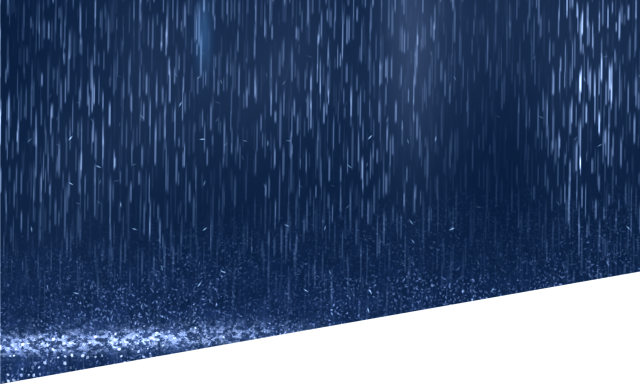
Give the GLSL for this texture, as a Shadertoy shader.

```glsl
#define EDGE_RISE 0.293
#define RAIN_LAYERS 5
#define RAIN_GAIN 0.56
#define STREAK_HALF_WIDTH 0.0016
#define SPRAY_LAYERS 5
#define SPRAY_GAIN 0.75
#define NIGHT vec3(0.030, 0.110, 0.235)
#define HAZE vec3(0.165, 0.245, 0.385)
#define RAIN_TINT vec3(0.48, 0.52, 0.60)
#define SPRAY_TINT vec3(0.62, 0.67, 0.82)

float hash(vec2 p) {
    return fract(sin(dot(p, vec2(127.1, 311.7))) * 43758.5453);
}

float valueNoise(vec2 p) {
    vec2 i = floor(p), f = fract(p);
    f = f * f * (3.0 - 2.0 * f);
    return mix(mix(hash(i), hash(i + vec2(1, 0)), f.x),
               mix(hash(i + vec2(0, 1)), hash(i + vec2(1, 1)), f.x), f.y);
}

float fbm(vec2 p) {
    float sum = 0.0, amp = 0.5;
    for (int i = 0; i < 4; i++) {
        sum += amp * valueNoise(p);
        p = p * 2.03 + 17.3;
        amp *= 0.5;
    }
    return sum;
}

// Soft elliptical glow
float glow(vec2 p, vec2 center, vec2 radius) {
    vec2 d = (p - center) / radius;
    return exp(-dot(d, d));
}

// One falling streak per cell, each column shifted at random
float rainLayer(vec2 p, float columnWidth, float rowHeight, float seed, float pixel) {
    p.x -= 0.012 * p.y;
    float column = floor(p.x / columnWidth);
    float y = p.y / rowHeight + 9.0 * hash(vec2(column, seed));
    vec2 id = vec2(column, floor(y)) + seed * 13.7;
    float along = fract(y);
    float center = (column + 0.2 + 0.6 * hash(id)) * columnWidth;
    float size = mix(0.35, 0.95, hash(id + 5.3));
    float body = smoothstep(0.0, 0.12, along) * (1.0 - smoothstep(size * 0.65, size, along));
    float halfWidth = STREAK_HALF_WIDTH * mix(0.6, 1.5, hash(id + 2.9));
    float across = 1.0 - smoothstep(halfWidth - 0.5 * pixel, halfWidth + pixel, abs(p.x - center));
    float strength = hash(id + 8.1);
    return body * across * strength * strength;
}

// Scattered droplets, stretched along a random direction
float dropLayer(vec2 p, float cell, float radius, float stretch, float amount, float seed, float pixel) {
    vec2 id = floor(p / cell);
    vec2 key = id + seed * 19.1;
    vec2 center = (id + 0.25 + 0.5 * vec2(hash(key), hash(key + 3.7))) * cell;
    vec2 d = p - center;
    float angle = 3.1 * hash(key + 6.2);
    vec2 axis = vec2(cos(angle), sin(angle));
    d = vec2(dot(d, axis) / stretch, dot(d, vec2(-axis.y, axis.x)));
    float r = radius * mix(0.5, 1.2, hash(key + 9.4));
    float dotMask = 1.0 - smoothstep(r - 0.5 * pixel, r + pixel, length(d));
    float strength = hash(key + 4.5);
    return dotMask * step(hash(key + 1.8), amount) * mix(0.15, 1.0, strength * strength);
}

void mainImage(out vec4 fragColor, in vec2 fragCoord) {
    vec2 uv = fragCoord / iResolution.xy;
    vec2 p = fragCoord / iResolution.y;
    float pixel = 1.0 / iResolution.y;

    // Night backdrop with placed haze patches
    float cloud = fbm(p * vec2(5.0, 3.0) + 4.0);
    float haze = 0.05 + 0.30 * smoothstep(0.3, 0.8, uv.y) * smoothstep(0.2, 0.75, cloud);
    haze += 0.62 * glow(uv, vec2(0.64, 0.85), vec2(0.045, 0.30));
    haze += 0.40 * glow(uv, vec2(0.70, 1.0), vec2(0.13, 0.22));
    haze += 0.28 * glow(uv, vec2(0.45, 0.80), vec2(0.07, 0.17));
    haze += 0.25 * glow(uv, vec2(0.28, 0.78), vec2(0.16, 0.25));
    haze += 0.22 * glow(uv, vec2(0.93, 0.80), vec2(0.10, 0.25));
    haze += 0.18 * glow(uv, vec2(0.08, 0.50), vec2(0.16, 0.25));
    haze -= 0.15 * glow(uv, vec2(0.79, 0.65), vec2(0.06, 0.25));
    vec3 color = mix(NIGHT, HAZE, clamp(haze, 0.0, 1.3));
    color += vec3(0.09, 0.15, 0.20) * glow(uv, vec2(0.318, 0.91), vec2(0.013, 0.09));

    // Rain curtains, thinning toward the ground
    float rain = 0.0;
    for (int i = 0; i < RAIN_LAYERS; i++) {
        float k = float(i);
        rain += rainLayer(p, 0.015 + 0.004 * k, 0.10 + 0.022 * k, k + 1.0, pixel);
    }
    float curtain = 0.45 + 0.9 * valueNoise(vec2(uv.x * 11.0, uv.y * 2.0 + 7.0));
    curtain *= 1.0 - 0.6 * glow(uv, vec2(0.76, 0.7), vec2(0.08, 0.5));
    curtain *= 1.0 + 0.2 * smoothstep(0.82, 0.92, uv.x);
    color += RAIN_TINT * rain * curtain * RAIN_GAIN * mix(0.25, 1.15, smoothstep(0.18, 0.75, uv.y));

    // Fine clumped spray close to the ground
    float above = uv.y - 0.10 - 0.14 * uv.x;
    float sprayZone = exp(-max(above, 0.0) * 6.5) * (1.0 - smoothstep(0.18, 0.38, above));
    float clumps = smoothstep(0.25, 0.7, fbm(p * 16.0 + 3.0));
    float spray = 0.0;
    for (int i = 0; i < SPRAY_LAYERS; i++) {
        float k = float(i);
        float turn = 0.5 + 0.7 * k;
        vec2 q = mat2(cos(turn), sin(turn), -sin(turn), cos(turn)) * p;
        spray += dropLayer(q + 0.37 * k, 0.010 + 0.003 * k, 0.0011 + 0.0002 * k, 1.7, 0.6, k + 2.0, pixel);
    }
    color += SPRAY_TINT * spray * sprayZone * SPRAY_GAIN * mix(0.45, 1.2, clumps) * mix(0.9, 0.65, uv.x);
    color += vec3(0.11, 0.13, 0.22) * sprayZone * fbm(p * 38.0) * mix(1.1, 0.35, uv.x);

    // Mottled splash band at the lower left
    float spine = 0.098 + 0.075 * uv.x;
    float thickness = uv.y > spine ? 0.030 : 0.026;
    float band = glow(uv, vec2(uv.x, spine), vec2(1.0, thickness));
    band *= 1.0 - smoothstep(0.25, 0.58, uv.x);
    float foam = smoothstep(0.32, 0.70, fbm(p * vec2(90.0, 130.0)));
    color += vec3(0.68, 0.71, 0.82) * band * (0.18 + 0.75 * foam);

    // Larger bouncing drops and sparse tilted flecks
    float splashZone = (1.0 - smoothstep(0.08, 0.20, uv.y)) * (1.0 - smoothstep(0.3, 0.6, uv.x));
    color += 0.75 * dropLayer(p, 0.016, 0.0028, 1.3, 0.55, 11.0, pixel) * splashZone;
    float flecks = dropLayer(p, 0.055, 0.0013, 2.8, 0.3, 23.0, pixel);
    color += vec3(0.55, 0.64, 0.68) * flecks * (1.0 - smoothstep(0.65, 0.95, uv.y));

    // White slanted ground and pale left rim
    color += 0.2 * (1.0 - smoothstep(0.001, 0.004, p.x));
    float slope = EDGE_RISE * iResolution.y / iResolution.x;
    float edge = (p.y - slope * p.x) / sqrt(1.0 + slope * slope);
    color = mix(vec3(1.0), color, smoothstep(-0.75 * pixel, 0.75 * pixel, edge));
    fragColor = vec4(clamp(color, 0.0, 1.0), 1.0);
}
```
